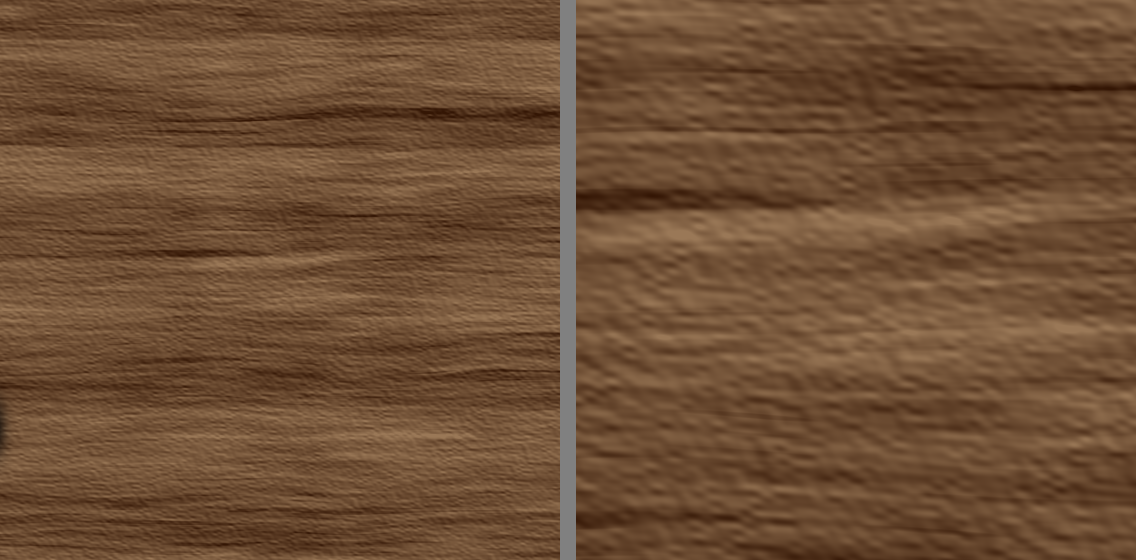
Left, the full canvas; right, a detail of the centre.
A Shadertoy shader for this texture:

```glsl
// Brown wood veneer with horizontal grain. Sawtooth tone bands carry layers of
// stretched value noise, thin tapering pores, pale fibres and an embossed
// fine grain; the summed tone picks a colour between dark and light brown.

const vec3 DARK_WOOD  = vec3(0.28, 0.16, 0.08);
const vec3 LIGHT_WOOD = vec3(0.54, 0.41, 0.29);

const float LIGHT_TONE   = 0.79;   // tone of the pale bands
const float BAND_DEPTH   = 0.31;   // tone lost in the dark bands
const float BAND_SPLIT   = 0.463;  // depth below the top where bands widen
const float UPPER_PERIOD = 0.195;
const float LOWER_PERIOD = 0.267;
const float WAVE_HEIGHT  = 0.016;  // vertical wander of the fibres
const vec4  STREAK_GAINS = vec4(0.15, 0.25, 0.36, 0.40);  // broad to thin
const float PORE_DEPTH   = 0.42;
const float FIBRE_GAIN   = 0.22;
const float GRAIN_GAIN   = 0.42;
const vec2  GRAIN_SCALE  = vec2(125.0, 250.0);
const vec2  SMUDGE_POS   = vec2(-0.008, 0.235);
const vec2  SMUDGE_SIZE  = vec2(0.018, 0.05);

float hash(vec2 p) {
    return fract(sin(dot(p, vec2(127.1, 311.7))) * 43758.5453);
}

float noise(vec2 p) {
    vec2 cell = floor(p);
    vec2 f = fract(p);
    f = f * f * (3.0 - 2.0 * f);
    float low  = mix(hash(cell), hash(cell + vec2(1.0, 0.0)), f.x);
    float high = mix(hash(cell + vec2(0.0, 1.0)), hash(cell + 1.0), f.x);
    return mix(low, high, f.y);
}

// Darkness of the bands: slow fade downwards, then an abrupt return to pale
float bandDarkness(vec2 p) {
    float depth = 1.0 - p.y + 0.005 * (noise(p * vec2(3.0, 8.0)) - 0.5);
    float period = depth < BAND_SPLIT ? UPPER_PERIOD : LOWER_PERIOD;
    float phase = fract((depth - BAND_SPLIT) / period);
    float ragged = 0.16 * (noise(p * vec2(2.0, 40.0) + 5.0) - 0.5);
    return smoothstep(0.28, 0.70, phase + ragged)
         * (1.0 - smoothstep(0.975, 1.0, phase));
}

// Long streaks, from faint stains to strong thin fibres
float streaks(vec2 p) {
    float sum = 0.0;
    vec2 scale = vec2(1.6, 28.0);
    for (int i = 0; i < 4; i++) {
        sum += STREAK_GAINS[i] * (noise(p * scale + float(i) * 17.3) - 0.5);
        scale *= vec2(2.0, 1.95);
    }
    return sum;
}

// Sparse dark lines with tapering ends, in two sizes
float pores(vec2 p) {
    float coarse = smoothstep(0.25, 0.06, noise(p * vec2(3.0, 105.0) + 41.0));
    float fine = smoothstep(0.28, 0.06, noise(p * vec2(9.0, 185.0) + 83.0));
    float patches = smoothstep(0.25, 0.7, noise(p * vec2(2.0, 14.0) + 23.0));
    return coarse * mix(0.3, 1.2, patches) + 0.7 * fine;
}

// Tiny slanted relief lit from above
float embossedGrain(vec2 p) {
    vec2 q = vec2(p.x + 0.3 * p.y, p.y + 0.08 * p.x) * GRAIN_SCALE;
    return noise(q) - noise(q + vec2(0.35, 0.9));
}

void mainImage(out vec4 fragColor, in vec2 fragCoord) {
    vec2 uv = fragCoord / iResolution.xy;

    // Let the fibres wander gently up and down
    vec2 fibre = uv;
    fibre.y += WAVE_HEIGHT * (noise(uv * vec2(3.0, 6.0) + 9.0) - 0.5);
    fibre.y += 0.4 * WAVE_HEIGHT * (noise(uv * vec2(8.0, 17.0) + 31.0) - 0.5);

    // Add up the tone
    float darkness = bandDarkness(uv);
    float tone = LIGHT_TONE - BAND_DEPTH * darkness;
    tone += streaks(fibre);
    tone -= PORE_DEPTH * pores(fibre) * mix(0.5, 1.0, darkness);
    tone += FIBRE_GAIN
          * smoothstep(0.72, 0.95, noise(fibre * vec2(5.0, 130.0) + 61.0));
    tone += GRAIN_GAIN * embossedGrain(uv);

    vec3 color = mix(DARK_WOOD, LIGHT_WOOD, clamp(tone, -0.3, 1.25));

    // Shadowy smudge on the left edge
    vec2 offset = (uv - SMUDGE_POS) / SMUDGE_SIZE;
    color *= 1.0 - 0.75 * exp(-dot(offset, offset));

    fragColor = vec4(color, 1.0);
}
```
